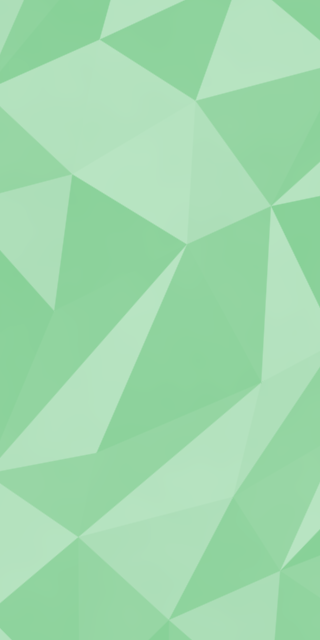
Reproduce this background procedurally as a Shadertoy shader.

```glsl
// Low-poly backdrop of flat green facets in pale and deeper mint.
// A skewed lattice is jittered, each cell is cut along its better diagonal,
// and the triangles are blended by antialiased coverage.

vec2 hash2(vec2 p) {
    vec3 q = fract(p.xyx * vec3(0.1031, 0.1030, 0.0973));
    q += dot(q, q.yzx + 33.33);
    return fract((q.xx + q.yz) * q.zy);
}

float gradientCorner(vec2 cell, vec2 corner, vec2 f) {
    return dot(hash2(cell + corner) * 2.0 - 1.0, f - corner);
}

float gradientNoise(vec2 p) {
    vec2 i = floor(p), f = fract(p);
    vec2 u = f * f * f * (f * (f * 6.0 - 15.0) + 10.0);
    return mix(mix(gradientCorner(i, vec2(0, 0), f), gradientCorner(i, vec2(1, 0), f), u.x),
               mix(gradientCorner(i, vec2(0, 1), f), gradientCorner(i, vec2(1, 1), f), u.x), u.y);
}

// Lattice point pushed off its regular place
vec2 vertex(vec2 id) {
    return id + (hash2(id + 17.0) - 0.5) * 0.5;
}

// Signed double area, positive when counterclockwise
float area(vec2 a, vec2 b, vec2 c) {
    vec2 e = b - a, f = c - a;
    return e.x * f.y - e.y * f.x;
}

// Signed distance from the origin to the line a-b, positive on its right side
float edgeDistance(vec2 a, vec2 b) {
    vec2 e = b - a;
    return dot(-a, normalize(vec2(e.y, -e.x)));
}

// Facet colour; the additive sequence groups and spreads the pale facets
vec3 facetColor(vec2 id, float side, vec2 fromCenter) {
    float order = fract(dot(id, vec2(0.65, 0.78)) - side * 0.42);
    vec2 h = hash2(id * 3.0 + side * 41.0 + 5.0);
    float angle = h.y * 6.2832;
    float slope = dot(fromCenter, vec2(cos(angle), sin(angle)));
    float shade = clamp(h.x + 0.6 * slope, 0.0, 1.0);
    return order < 0.37
        ? mix(vec3(0.668, 0.866, 0.713), vec3(0.720, 0.894, 0.760), shade)
        : mix(vec3(0.536, 0.819, 0.598), vec3(0.598, 0.841, 0.648), shade);
}

// Colour weighted by coverage of one triangle, placed relative to the pixel
vec4 facet(vec2 a, vec2 b, vec2 c, vec2 id, float side, float pixel) {
    float d = max(edgeDistance(a, b), max(edgeDistance(b, c), edgeDistance(c, a)));
    float coverage = clamp(0.5 - d / pixel, 0.0, 1.0);
    return vec4(facetColor(id, side, -(a + b + c) / 3.0), 1.0) * coverage;
}

void mainImage(out vec4 fragColor, in vec2 fragCoord) {
    // Lattice axes: one rising gently, one steeply, in canvas widths
    vec2 uv = fragCoord / iResolution.x;
    mat2 axes = mat2(0.37, 0.15, 0.11, 0.44);
    vec2 p = inverse(axes) * uv + vec2(7.3, 4.6);
    float pixel = 1.5 / iResolution.x;

    // Triangles of the surrounding cells
    vec4 sum = vec4(0.0);
    for (int y = -1; y <= 1; y++) {
        for (int x = -1; x <= 1; x++) {
            vec2 id = floor(p) + vec2(x, y);
            vec2 a = axes * (vertex(id) - p);
            vec2 b = axes * (vertex(id + vec2(1, 0)) - p);
            vec2 c = axes * (vertex(id + vec2(1, 1)) - p);
            vec2 d = axes * (vertex(id + vec2(0, 1)) - p);
            // Turn the corners if cutting b-d gives fuller triangles
            float cutAC = min(area(a, b, c), area(a, c, d));
            float cutBD = min(area(b, c, d), area(b, d, a));
            if (cutBD > cutAC) {
                vec2 first = a;
                a = b; b = c; c = d; d = first;
            }
            sum += facet(a, b, c, id, 0.0, pixel);
            sum += facet(a, c, d, id, 1.0, pixel);
        }
    }
    vec3 color = sum.rgb / max(sum.a, 0.001);

    // Faint mottling
    color += vec3(0.008, 0.003, 0.006) * gradientNoise(uv * 9.0);
    fragColor = vec4(color, 1.0);
}
```
